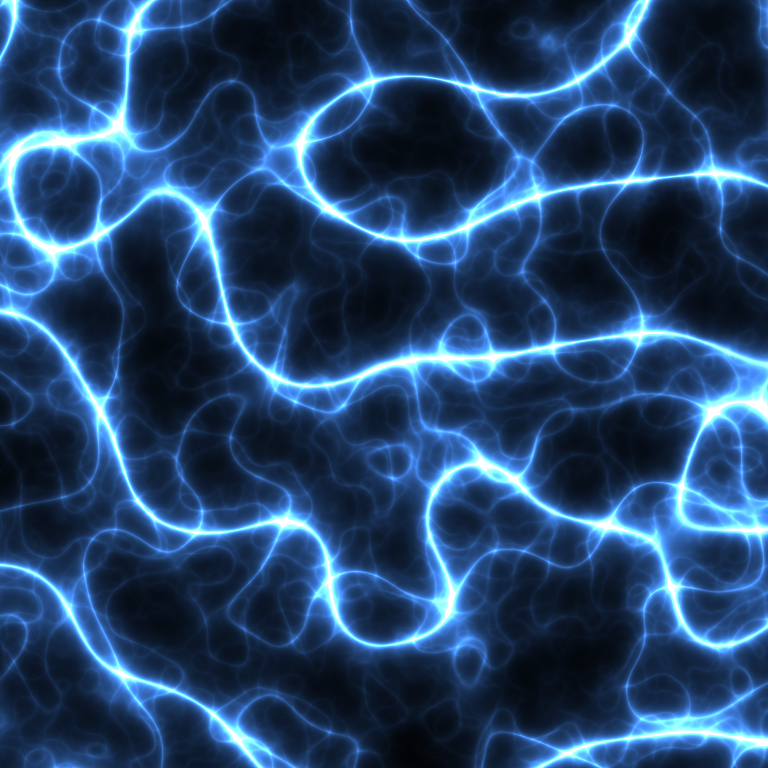
A three.js fragment shader for this texture:

```glsl
varying vec2 vUv;

// Random unit gradient for a lattice cell
vec2 cellGradient(vec2 cell) {
  float angle = 6.2832 * fract(sin(dot(cell, vec2(127.1, 311.7))) * 43758.5453);
  return vec2(cos(angle), sin(angle));
}

float gradientNoise(vec2 p) {
  vec2 cell = floor(p);
  vec2 f = p - cell;
  vec2 blend = f * f * f * (f * (f * 6.0 - 15.0) + 10.0);
  vec2 right = vec2(1.0, 0.0);
  vec2 up = vec2(0.0, 1.0);
  float a = dot(cellGradient(cell), f);
  float b = dot(cellGradient(cell + right), f - right);
  float c = dot(cellGradient(cell + up), f - up);
  float d = dot(cellGradient(cell + 1.0), f - 1.0);
  return mix(mix(a, b, blend.x), mix(c, d, blend.x), blend.y);
}

// Product of glowing zero lines, so crossings flare into star shaped nodes
float plasma(vec2 uv) {
  mat2 turn = mat2(0.8, 0.6, -0.6, 0.8);
  vec2 p = turn * uv * 4.0 + vec2(3.7, 8.2);
  float frequency = 4.0;
  float weight = 0.6;
  float field = 0.0;
  float glow = 0.26;

  for (int octave = 0; octave < 5; octave++) {
    // Each finer field keeps part of the coarser one, so strands run together
    field = 0.5 * field + 4.5 * gradientNoise(p);
    float core = 0.004 * frequency;
    glow *= pow(field * field + core * core, -0.5 * weight);
    p = turn * p * 1.9 + vec2(17.3, 5.9);
    frequency *= 1.9;
    weight *= 0.52;
  }
  return glow;
}

void main() {
  float energy = max(plasma(vUv) - 0.06, 0.0);

  // Blue saturates first, then green, then red, giving cyan and white cores
  vec3 electricBlue = vec3(0.285, 0.57, 1.0);
  gl_FragColor = vec4(min(energy * electricBlue, 1.0), 1.0);
}
```
